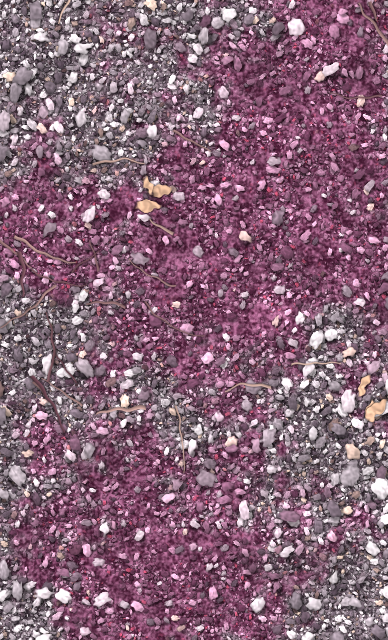
This texture is drawn by a Shadertoy shader. Its source:

```glsl
// Gravel ground stained by crushed purple fruit, with dry twigs and leaf scraps.
// A broad stain field tints grainy soil, then stones are scattered over it in
// five sizes, with a layer of fruit paste smeared between small and large ones.

vec4 hash4(vec2 p) {
    vec4 q = fract(p.xyxy * vec4(.1031, .1030, .0973, .1099));
    q += dot(q, q.wzxy + 33.33);
    return fract((q.xxyz + q.yzzw) * q.zywx);
}

float gradientDot(vec2 cell, vec2 f) {
    return dot(hash4(cell).xy * 2. - 1., f);
}

// Gradient noise, roughly -0.7 to 0.7
float noise(vec2 p) {
    vec2 i = floor(p), f = p - i, u = f * f * (3. - 2. * f), e = vec2(1, 0);
    return 1.3 * mix(mix(gradientDot(i, f), gradientDot(i + e, f - e), u.x),
                     mix(gradientDot(i + e.yx, f - e.yx), gradientDot(i + 1., f - 1.), u.x), u.y);
}

mat2 rotate(float a) {
    return mat2(cos(a), -sin(a), sin(a), cos(a));
}

float blob(vec2 p, vec2 centre, vec2 size) {
    vec2 d = (p - centre) / size;
    return exp(-dot(d, d));
}

// 0 on clean gravel, 1 on soaked ground
float stainAt(vec2 p) {
    float s = blob(p, vec2(.52, .86), vec2(.22, .25)) + blob(p, vec2(.36, .57), vec2(.27, .16))
            + blob(p, vec2(.25, .13), vec2(.21, .19)) + .6 * blob(p, vec2(.03, .66), vec2(.13, .1));
    s += .6 * noise(p * 9.) + .5 * noise(p * 23. + 7.) + .4 * noise(p * 58.);
    return smoothstep(.12, .68, s);
}

vec3 soil(vec2 p, float stain) {
    float grain = .8 * noise(p * 230.) + .8 * noise(p * 110.) + .7 * noise(p * 38.);
    vec3 clean = mix(vec3(.17, .13, .16), vec3(.64, .57, .61), smoothstep(-.8, .8, grain));
    vec3 soaked = mix(vec3(.24, .09, .17), vec3(.66, .41, .55), smoothstep(-.7, .8, grain));
    return mix(clean, soaked, stain);
}

vec3 stoneColor(float tone, vec2 pick, float stain, float level) {
    vec3 grey = mix(vec3(.24, .18, .23), vec3(.87, .83, .85), tone);
    grey *= mix(vec3(1), vec3(1.03, .94, .85), step(.9, pick.x));
    vec3 dyed = mix(vec3(.23, .09, .17), vec3(.84, .63, .75), tone);
    dyed = mix(dyed, vec3(.70, .30, .41), step(.94, pick.x) * step(level, 1.5));
    // Large stones often stay clean
    float soak = mix(.25, 1., step(level * .17, pick.y + .1));
    return mix(grey, dyed, stain * soak);
}

// Each layer shifts only its cell grid, so the stain stays in place
void stones(inout vec3 col, vec2 p, float cell, float level, float px) {
    vec2 shift = vec2(.37, .61) * level;
    vec2 base = floor(p / cell + shift);
    for (int n = 0; n < 9; n++) {
        vec2 id = base + vec2(n % 3, n / 3) - 1.;
        vec4 h = hash4(id + level * 57.3), g = hash4(id + level * 31.7 + 211.);
        vec2 centre = (id - shift + .15 + .7 * h.xy) * cell;
        float stain = stainAt(centre);
        float cover = (.93 - .185 * level) * (1. - stain * (.1 + .15 * level));
        if (h.z > cover) continue;

        // Squared outline with a broken edge
        vec2 local = (p - centre) / cell;
        vec2 q = rotate(g.x * 6.28) * local;
        q *= vec2(.86, 1.05 + .55 * g.y);
        q += .19 * vec2(noise(q * 3.5 + id), noise(q * 3.5 - id + 19.));
        float radius = .24 + .2 * g.z;
        vec2 a = pow(abs(q), vec2(2.6));
        float d = pow(a.x + a.y, 1. / 2.6) - radius;

        float shadow = length(local - vec2(.05, -.09)) - radius;
        col *= mix(.58, 1., smoothstep(-.06, .16, shadow));

        float tone = clamp(h.w * .95 + .07 * level, 0., 1.);
        vec3 c = stoneColor(tone, vec2(g.w, fract(h.z * 91.7)), stain, level);
        c *= 1. + .17 * dot(local, vec2(-.5, .85)) / radius;
        c *= 1.04 - .2 * smoothstep(-.11, .02, d);
        c *= 1. + .22 * noise(q * 5. + id * 3.) + .18 * noise(p * 200.);
        float edge = .8 * px / cell;
        col = mix(col, c, smoothstep(edge, -edge, d));
    }
}

void twigs(inout vec3 col, vec2 p, float px) {
    for (int i = 0; i < 26; i++) {
        vec4 h = hash4(vec2(i, 5)), g = hash4(vec2(i, 83));
        // Every other twig belongs to the tangle on the left
        vec2 centre = i % 2 == 0 ? vec2(.02, .37) + h.xy * vec2(.19, .24) : h.xy * vec2(.6, 1);
        vec2 q = rotate(h.z * 6.28) * (p - centre);
        float halfLength = .015 + .04 * g.x;
        q.y += (g.y - .5) * 9. * q.x * q.x + .006 * noise(vec2(q.x * 45., i));
        float width = mix(.0007, .0021, g.z * g.z) * (1. - .5 * q.x / halfLength);
        float d = max(abs(q.y) - width, abs(q.x) - halfLength);
        vec3 bark = mix(vec3(.36, .23, .27), vec3(.78, .66, .60), g.w);
        bark *= 1. + 90. * clamp(q.y, -.003, .003);
        col *= mix(.7, 1., smoothstep(0., .004, d));
        col = mix(col, bark, smoothstep(px, -px * .5, d));
    }
}

void leafScraps(inout vec3 col, vec2 p, float px) {
    for (int i = 0; i < 6; i++) {
        vec4 h = hash4(vec2(i, 141));
        vec2 centre = mix(vec2(.23, .69), vec2(.57, .37), float(i % 2)) + (h.xy - .5) * .06;
        vec2 q = rotate(h.z * 6.28) * (p - centre);
        q += .008 * vec2(noise(p * 90. + h.x), noise(p * 90. + 33.));
        float d = length(q * vec2(.55, 1.3)) - .007 - .004 * h.w;
        vec3 leaf = vec3(.82, .66, .55) * (1. + .35 * noise(q * 130.));
        col *= mix(.6, 1., smoothstep(0., .006, d));
        col = mix(col, leaf, smoothstep(px, -px, d));
    }
}

void mainImage(out vec4 fragColor, in vec2 fragCoord) {
    vec2 p = fragCoord / iResolution.y;
    float px = 1. / iResolution.y, stain = stainAt(p);
    vec3 ground = soil(p, stain), col = ground;
    float paste = .75 * stain * smoothstep(-.15, .35, noise(p * 17. + 4.) + .6 * noise(p * 48.));
    for (int k = 0; k < 5; k++) {
        if (k == 2) col = mix(col, ground, paste);
        stones(col, p, .0058 * pow(1.54, float(k)), float(k), px);
    }
    twigs(col, p, px);
    leafScraps(col, p, px);
    // Broad light and dark patches
    col *= 1.13 + .22 * noise(p * 13. + 50.) + .16 * noise(p * 31.);
    fragColor = vec4(clamp(col, 0., 1.), 1);
}
```
